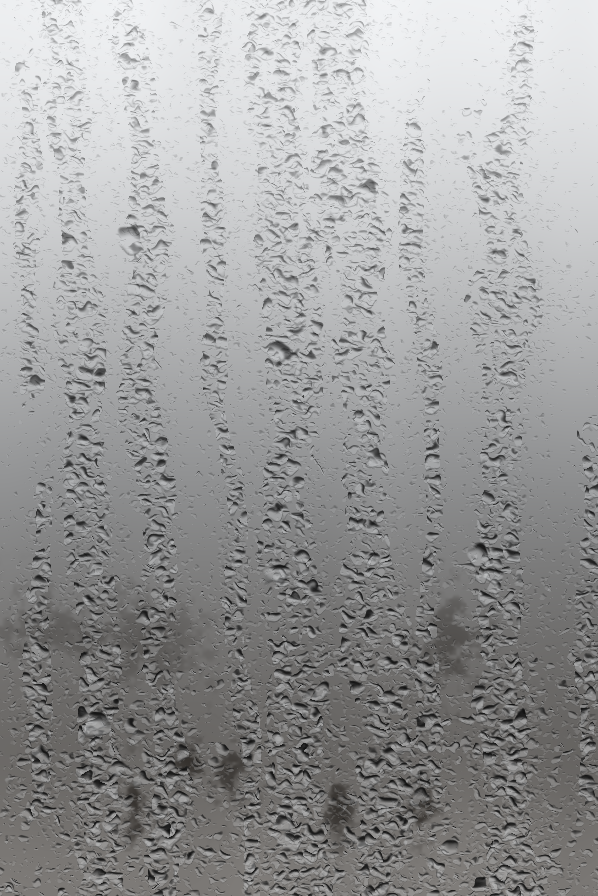
Give the GLSL for this texture, as a Shadertoy shader.

```glsl
// Condensation on a cold window: streaks of water drops over a pale-to-dark grey gradient.

const vec3 SKY_TINT = vec3(0.985, 0.992, 1.0);
const vec3 GROUND_TINT = vec3(1.02, 0.995, 0.97);
const vec3 SMUDGE_COLOR = vec3(0.15, 0.135, 0.12);
const float SKY_LEVEL = 0.95;
const float GROUND_LEVEL = 0.40;
const float MIST_CELL = 0.0064;     // cell sizes in canvas heights
const float BEAD_CELL = 0.0105;
const float DROP_CELL = 0.0170;
const float STRAY_CELL = 0.0360;

// Streaks: x at top, x at bottom, half width, upper end.
const int STREAKS = 11;
const vec4 STREAK[STREAKS] = vec4[](
    vec4(0.026, 0.042, 0.014, 0.93), vec4(0.078, 0.126, 0.022, 1.10),
    vec4(0.143, 0.190, 0.021, 1.10), vec4(0.228, 0.282, 0.013, 1.10),
    vec4(0.300, 0.348, 0.033, 1.10), vec4(0.384, 0.430, 0.035, 1.10),
    vec4(0.460, 0.492, 0.014, 0.88), vec4(0.545, 0.575, 0.035, 0.86),
    vec4(0.582, 0.582, 0.011, 1.10), vec4(0.651, 0.651, 0.011, 0.52),
    vec4(0.050, 0.050, 0.012, 0.47));
const float STREAK_END[STREAKS] = float[](
    0.55, -0.1, -0.1, -0.1, -0.1, -0.1, 0.1, -0.1, 0.82, 0.1, 0.1);

// Dark patches behind the glass: centre, radii.
const int SMUDGES = 8;
const vec4 SMUDGE[SMUDGES] = vec4[](
    vec4(0.260, 0.140, 0.026, 0.035), vec4(0.378, 0.100, 0.017, 0.035),
    vec4(0.154, 0.100, 0.018, 0.040), vec4(0.050, 0.300, 0.060, 0.035),
    vec4(0.505, 0.275, 0.040, 0.060), vec4(0.475, 0.090, 0.018, 0.025),
    vec4(0.210, 0.155, 0.020, 0.022), vec4(0.165, 0.280, 0.060, 0.050));

// Heavy drops: centre, radius.
const int HEAVY = 10;
const vec3 HEAVY_DROP[HEAVY] = vec3[](
    vec3(0.535, 0.382, 0.013), vec3(0.550, 0.357, 0.009), vec3(0.108, 0.192, 0.014),
    vec3(0.131, 0.141, 0.010), vec3(0.178, 0.479, 0.010), vec3(0.146, 0.731, 0.015),
    vec3(0.376, 0.771, 0.015), vec3(0.408, 0.785, 0.012), vec3(0.310, 0.608, 0.014),
    vec3(0.312, 0.360, 0.014));

// Integer hash, three values in 0..1
vec3 hash3(ivec2 cell, int seed) {
    uvec3 v = uvec3(ivec3(cell, seed) + 4096) * 1664525u + 1013904223u;
    v.x += v.y * v.z; v.y += v.z * v.x; v.z += v.x * v.y;
    v ^= v >> 16u;
    v.x += v.y * v.z; v.y += v.z * v.x; v.z += v.x * v.y;
    return vec3(v >> 8u) / 16777216.0;
}

vec2 noise2(vec2 p) {
    ivec2 i = ivec2(floor(p));
    vec2 f = fract(p);
    f = f * f * (3.0 - 2.0 * f);
    return mix(mix(hash3(i, 0).xy, hash3(i + ivec2(1, 0), 0).xy, f.x),
               mix(hash3(i + ivec2(0, 1), 0).xy, hash3(i + ivec2(1, 1), 0).xy, f.x), f.y);
}

float fbm(vec2 p) {
    return 0.5 * noise2(p).x + 0.3 * noise2(p * 2.1 + 7.0).x + 0.2 * noise2(p * 4.3 + 3.0).x;
}

// Streak core (x) and the misty halo around it (y)
vec2 streakWetness(vec2 p) {
    vec2 wet = vec2(0.0);
    for (int i = 0; i < STREAKS; i++) {
        vec4 s = STREAK[i];
        float row = float(i) * 9.0;
        float wander = (noise2(vec2(row, p.y * 7.0)).x - 0.5) * 0.024;
        float width = s.z * (0.65 + 0.7 * noise2(vec2(row + 4.0, p.y * 15.0)).y);
        float t = abs(p.x - mix(s.y, s.x, p.y) - wander) / width;
        float span = smoothstep(STREAK_END[i] - 0.03, STREAK_END[i] + 0.03, p.y)
                   * (1.0 - smoothstep(s.w - 0.05, s.w + 0.05, p.y));
        wet = max(wet, span * vec2(1.0 - smoothstep(0.65, 1.15, t), exp(-0.2 * t * t)));
    }
    return wet;
}

// Nearest drop of a jittered grid: local offset (xy), normalised distance (z)
vec3 scatterDrops(vec2 p, float cell, float cover, float scale, int seed) {
    vec2 g = p / cell;
    g += (noise2(g * 1.7 + float(seed) * 13.0) - 0.5) * 0.65;
    ivec2 base = ivec2(floor(g));
    vec3 nearest = vec3(0.0, 0.0, 9.0);
    for (int k = 0; k < 9; k++) {
        ivec2 id = base + ivec2(k % 3, k / 3) - 1;
        vec3 h = hash3(id, seed);
        float size = clamp((cover - h.z) * 5.0, 0.0, 1.0) * mix(0.34, 0.64, fract(h.z * 7.3)) * scale;
        if (size < 0.03) continue;
        vec2 q = (g - vec2(id) - 0.5 - (h.xy - 0.5) * 0.8) / size;
        q.y = q.y * 1.3 + q.x * (h.x - 0.5) * 1.2;
        float d = length(q);
        if (d < nearest.z) nearest = vec3(q, d);
    }
    return nearest;
}

// Lens shading: dark upper crescent, pale belly, thin lower rim
vec3 shadeDrop(vec3 glass, vec3 drop, float blur, float contrast) {
    float mask = 1.0 - smoothstep(1.0 - blur, 1.0 + 0.4 * blur, drop.z);
    float crescent = smoothstep(0.05, 0.75, drop.y + 0.25 * drop.x);
    float rim = smoothstep(0.6, 1.0, drop.z) * smoothstep(0.1, 0.8, -drop.y);
    vec3 belly = mix(glass, vec3(0.86, 0.87, 0.88), 0.36 * contrast);
    vec3 lens = belly * (1.0 - contrast * max(crescent, 0.65 * rim));
    return mix(glass, lens, mask);
}

void mainImage(out vec4 fragColor, in vec2 fragCoord) {
    vec2 p = fragCoord / iResolution.y;
    float pixel = 1.0 / iResolution.y;

    // Fogged glass
    float level = mix(GROUND_LEVEL, SKY_LEVEL, smoothstep(0.12, 1.05, p.y));
    level += 0.08 * (1.0 - smoothstep(0.0, 0.18, p.y)) + 0.03 * (noise2(p * vec2(14.0, 3.0)).x - 0.5);
    vec3 color = level * mix(GROUND_TINT, SKY_TINT, smoothstep(0.1, 0.5, p.y));

    // Dark patches with ragged borders
    float ragged = fbm(p * 55.0);
    for (int i = 0; i < SMUDGES; i++) {
        vec4 s = SMUDGE[i];
        vec2 q = (p - s.xy) / s.zw;
        float patchy = smoothstep(0.5, 0.85, ragged + 0.45 * exp(-dot(q, q)) - 0.08);
        color = mix(color, SMUDGE_COLOR, patchy * exp(-0.5 * dot(q, q)) * min(0.8, 0.017 / s.z));
    }

    // Drops, from fine mist to strays
    vec2 wet = streakWetness(p);
    float low = (1.0 - smoothstep(0.08, 0.40, p.y)) * (0.5 + 0.8 * noise2(p * 22.0).y);
    float contrast = mix(0.82, 0.30, smoothstep(0.25, 1.0, p.y));
    vec4 cover = vec4(0.12 + 0.65 * wet.y + 0.3 * low, 0.75 * wet.x + 0.15 * wet.y + 0.5 * low,
                      0.85 * wet.x + 0.28 * low, 0.14 + 0.12 * low);
    vec4 blur = clamp(3.0 * pixel / vec4(MIST_CELL, BEAD_CELL, DROP_CELL, STRAY_CELL * 0.4), 0.05, 0.8);
    color = shadeDrop(color, scatterDrops(p, MIST_CELL, cover.x, 1.0, 1), blur.x, contrast * 0.45);
    color = shadeDrop(color, scatterDrops(p, BEAD_CELL, cover.y, 1.0, 2), blur.y, contrast * 0.8);
    color = shadeDrop(color, scatterDrops(p, DROP_CELL, cover.z, 1.0, 3), blur.z, contrast);
    color = shadeDrop(color, scatterDrops(p, STRAY_CELL, cover.w, 0.4, 4), blur.w, contrast * 0.8);

    // Heavy drops
    vec2 bent = p + (noise2(p * 75.0) - 0.5) * 0.012;
    for (int i = 0; i < HEAVY; i++) {
        vec3 s = HEAVY_DROP[i];
        vec2 q = (bent - s.xy) / s.z;
        color = shadeDrop(color, vec3(q, length(q)), 2.0 * pixel / s.z, min(contrast * 1.1, 0.85));
    }
    fragColor = vec4(clamp(color, 0.0, 1.0), 1.0);
}
```
